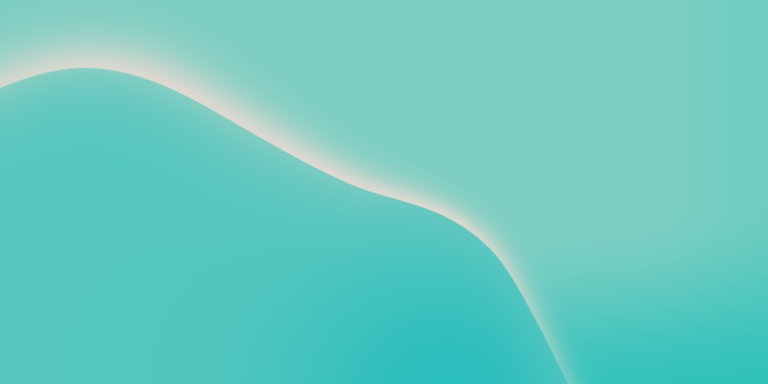
This background is drawn by a Shadertoy shader. Its source:

```glsl
// Soft teal gradient split by a flowing ridge with a pale, warm rim glow.

#define SKY vec3(0.490, 0.808, 0.762)
#define SKY_EDGE vec3(0.430, 0.800, 0.750)
#define BODY vec3(0.328, 0.777, 0.745)
#define DEEP vec3(0.160, 0.743, 0.742)
#define SHALLOW vec3(0.190, 0.760, 0.735)
#define RIM vec3(0.875, 0.850, 0.815)
#define RIM_WIDTH_LEFT 0.080
#define RIM_WIDTH_RIGHT 0.034
#define UNDER_WIDTH 0.080

// Ridge knots: position x, height y, slope
const int KNOTS = 9;
const vec3 ridge[KNOTS] = vec3[KNOTS](
    vec3(0.000, 0.771, 0.40), vec3(0.221, 0.823, 0.00),
    vec3(0.469, 0.758, -0.48), vec3(0.625, 0.672, -0.57),
    vec3(0.911, 0.521, -0.43), vec3(1.120, 0.453, -0.39),
    vec3(1.276, 0.352, -1.00), vec3(1.406, 0.146, -1.90),
    vec3(1.479, 0.000, -2.05));

// Cubic Hermite ridge: returns height and slope, straight past the last knot
vec2 ridgeAt(float x) {
    vec3 last = ridge[KNOTS - 1];
    vec2 result = vec2(last.y + last.z * (x - last.x), last.z);
    for (int i = 0; i < KNOTS - 1; i++) {
        vec3 a = ridge[i], b = ridge[i + 1];
        if (x >= a.x && x < b.x) {
            float h = b.x - a.x;
            float t = (x - a.x) / h;
            float rise = b.y - a.y;
            float c2 = 3.0 * rise - h * (2.0 * a.z + b.z);
            float c3 = h * (a.z + b.z) - 2.0 * rise;
            result.x = a.y + t * (h * a.z + t * (c2 + t * c3));
            result.y = a.z + t * (2.0 * c2 + 3.0 * t * c3) / h;
        }
    }
    return result;
}

// Background above the ridge, with its rim glow
vec3 upperColor(vec2 p, float d) {
    vec3 color = mix(SKY, SKY_EDGE, smoothstep(1.65, 2.05, p.x));
    float shore = smoothstep(0.46, -0.04, p.y + 0.10 * (1.8 - p.x));
    color = mix(color, SHALLOW, shore * smoothstep(1.0, 1.5, p.x));
    float width = mix(RIM_WIDTH_LEFT, RIM_WIDTH_RIGHT, smoothstep(0.4, 1.4, p.x));
    float strength = 1.0 - 0.62 * smoothstep(1.15, 1.50, p.x);
    strength *= 0.90 + 0.10 * smoothstep(0.1, 0.45, p.x);
    float glow = exp(-pow(max(d, 0.0) / width, 1.5));
    return mix(color, RIM, glow * strength);
}

// Body below the ridge, with a deep pool and a soft underside light
vec3 lowerColor(vec2 p, float d) {
    vec2 pool = (p - vec2(1.18, -0.04)) / vec2(0.42, 0.36);
    vec3 color = mix(BODY, DEEP, exp(-dot(pool, pool)));
    float strength = mix(0.90, 0.25, smoothstep(0.5, 1.4, p.x));
    float light = exp(-max(-d, 0.0) / UNDER_WIDTH);
    return mix(color, SKY + vec3(0.06, 0.0, 0.0), light * strength);
}

void mainImage(out vec4 fragColor, in vec2 fragCoord) {
    vec2 p = fragCoord / iResolution.xy * vec2(2.0, 1.0);
    vec2 curve = ridgeAt(p.x);

    // Approximate signed distance to the ridge, positive above it
    float d = (p.y - curve.x) / sqrt(1.0 + curve.y * curve.y);
    float pixel = 1.0 / iResolution.y;
    float above = smoothstep(-pixel, pixel, d);

    vec3 color = mix(lowerColor(p, d), upperColor(p, d), above);
    fragColor = vec4(color, 1.0);
}
```
